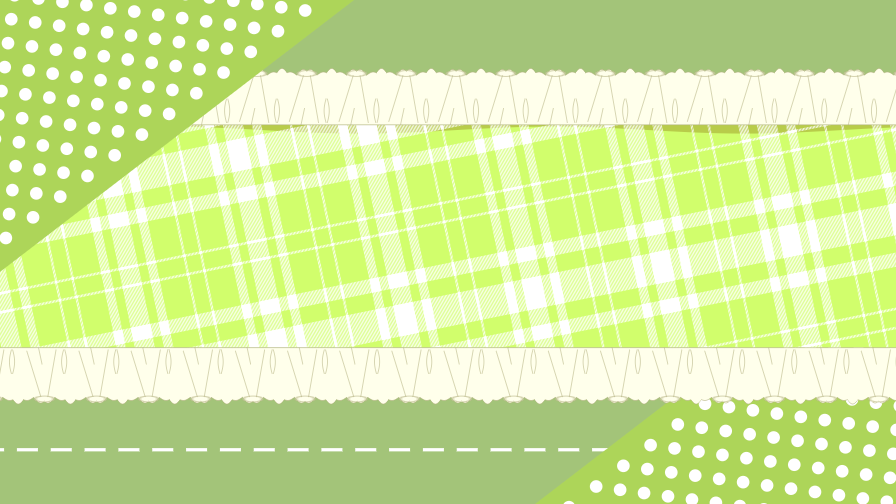
Write a Shadertoy shader that draws this background.

```glsl
// Tilted lime plaid ribbon between two frilled lace strips, with polka dot corners.

const float PI = 3.14159265;
const vec3 SAGE = vec3(.64, .77, .475);
const vec3 LEAF = vec3(.68, .835, .35);
const vec3 LIME = vec3(.82, .995, .425);
const vec3 CREAM = vec3(1., 1., .92);
const vec3 OLIVE = vec3(.72, .80, .29);
const vec3 THREAD = vec3(.70, .69, .50);

float pixel; // size of one pixel in scene units

float cover(float d) { return clamp(.5 - d / pixel, 0., 1.); }

// Signed offset from the nearest multiple of a period
float repeat(float x, float period) {
    return (fract(x / period + .5) - .5) * period;
}

float segment(vec2 p, vec2 a, vec2 b) {
    vec2 ab = b - a;
    return length(p - a - ab * clamp(dot(p - a, ab) / dot(ab, ab), 0., 1.));
}

// One thread set: a broad band, two side bands and a pair of thin lines
float bands(float x, float period, float broad, float side, float gap, float thin) {
    float c = abs(repeat(x, period));
    float between = abs(repeat(x - period * .5, period));
    float d = min(c - broad, abs(c - gap) - side);
    return max(cover(d), cover(abs(between - thin) - .011));
}

vec3 plaid(vec2 p) {
    float u = dot(p, vec2(.979, -.2));
    float v = dot(p, vec2(.2, .979));
    float warp = bands(u - .62, 1.12, .085, .04, .2, .072);
    float weft = bands(v - 1.71, 1.665, .135, .06, .34, .08);

    // Opposed twill hatching fills to solid white at the crossings
    float twill = .25 * sin(2. * PI * (p.x * 1.7 + p.y) / .045);
    float white = warp * (.55 + twill) + weft * (.55 - twill);

    // Shade cast by the upper frill
    float shade = cover(p.y - 1.115 - .03 * sin(p.x * 1.9 + 2.));
    return mix(mix(LIME, OLIVE, shade), vec3(1), clamp(white, 0., 1.));
}

// Frill hanging from q.y = 0, with a scalloped hem and gathered pleats
vec3 lace(vec3 col, vec2 q, float period) {
    float x = repeat(q.x, period);
    float hem = .44 + .018 * cos(4. * PI * x / period)
              + .025 * abs(sin(5. * PI * x / period));
    float body = max(q.y - hem, -q.y);

    // Pleats spread out from each gather
    float pleat = segment(vec2(x, q.y), vec2(-.03, .42), vec2(-.15, .03));
    pleat = min(pleat, segment(vec2(x, q.y), vec2(.03, .42), vec2(.1, .02)));
    pleat = min(pleat, segment(vec2(x, q.y), vec2(-.05, 0.), vec2(-.02, .14)));

    // Slim folds near the seam and a small oval at the gather
    vec2 fold = vec2(abs(x - .17) - .022 * sin(q.y * 13.), q.y - .12);
    pleat = min(pleat, max(abs(fold.x), abs(fold.y) - .1));
    float oval = (length((vec2(x, q.y) - vec2(0., .44)) / vec2(.08, .025)) - 1.) * .025;
    float outline = min(abs(body), abs(oval));

    col = mix(col, CREAM, cover(min(body, oval)));
    col = mix(col, THREAD, .55 * cover(max(pleat - .004, body)));
    return mix(col, THREAD, .6 * cover(outline - .004));
}

// Leaf-green corner with a slanted dot lattice; side picks upper left or lower right
vec3 corner(vec3 col, vec2 p, float side) {
    const float step_ = .207;
    float edge = side * dot(p, vec2(.609, .793)) - .2;
    vec2 q = vec2(dot(p, vec2(.99, .135)), dot(p, vec2(.135, -.99))) / step_;
    vec2 cell = floor(q + .5);
    float dotDist = length(q - cell) * step_ - .054;
    float keep = step(side * (cell.x - cell.y), .5);
    col = mix(col, LEAF, cover(edge));
    return mix(col, vec3(1), keep * cover(dotDist));
}

void mainImage(out vec4 fragColor, in vec2 fragCoord) {
    // Scene is 4.32 units high with y pointing down
    pixel = 4.32 / iResolution.y;
    vec2 p = vec2(fragCoord.x, iResolution.y - fragCoord.y) * pixel;
    vec3 col = SAGE;

    // Stitched dashes
    float dash = max(abs(repeat(p.x - .235, .29)) - .09, abs(p.y - 3.855) - .014);
    col = mix(col, vec3(1), cover(dash));

    // Ribbon, frills and corners from back to front
    col = corner(col, p - vec2(5.11, 4.17), -1.);
    col = mix(col, plaid(p), cover(abs(p.y - 2.025) - .955));
    col = lace(col, vec2(p.x - 2.63, 1.07 - p.y), .4265);
    col = lace(col, vec2(p.x - .38, p.y - 2.98), .447);
    col = corner(col, p - vec2(.05, 2.04), 1.);

    fragColor = vec4(col, 1.);
}
```
